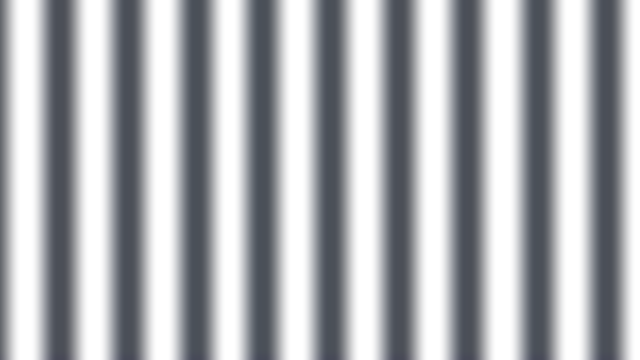
This pattern is drawn by a Shadertoy shader. Its source:

```glsl
const float REPEATS = 9.366;      // stripe periods across the canvas
const float FIRST_CENTER = 0.878; // first full stripe, in periods
const vec3 PAPER = vec3(1.0);
const vec3 SLATE = vec3(0.292, 0.312, 0.345);

float hashSlope(float cell) {
    return 2.0 * fract(sin(cell * 127.1) * 437.58) - 1.0;
}

// One-dimensional gradient noise
float gradientNoise(float x) {
    float cell = floor(x);
    float f = x - cell;
    float blend = f * f * f * (f * (f * 6.0 - 15.0) + 10.0);
    return mix(hashSlope(cell) * f, hashSlope(cell + 1.0) * (f - 1.0), blend);
}

// Stripes three to six sit slightly to the left
float stripeShift(float id, float amount) {
    return -amount * step(2.5, id) * step(id, 6.5);
}

// Soft coverage of a stripe: solid inside core, clear beyond fade
float softStripe(float offset, float core, float fade) {
    return 1.0 - smoothstep(core, fade, abs(offset));
}

// Cool left flank, neutral right flank, slight change per stripe
vec3 stripeColor(vec3 base, float id, float offset) {
    float flank = clamp(offset / 0.25, -1.0, 1.0);
    float variation = gradientNoise(id * 0.37 + 0.5);
    vec3 tint = vec3(0.008, 0.0, -0.012) * flank;
    return base + tint + vec3(-0.01, 0.012, 0.014) * variation;
}

void mainImage(out vec4 fragColor, in vec2 fragCoord) {
    vec2 uv = fragCoord / iResolution.xy;

    // Repeat the stripe across the canvas
    float u = uv.x * REPEATS - FIRST_CENTER;
    float id = floor(u + 0.5);
    float offset = u - id - stripeShift(id, 0.036);

    // Blend the stripe over the paper
    float coverage = softStripe(offset, 0.04, 0.43);
    vec3 color = mix(PAPER, stripeColor(SLATE, id, offset), coverage);

    // Faint violet wear along the bottom edge
    float wear = coverage * (1.0 - smoothstep(0.0, 0.03, uv.y));
    color -= vec3(0.012, 0.022, 0.0) * wear;

    fragColor = vec4(color, 1.0);
}
```
